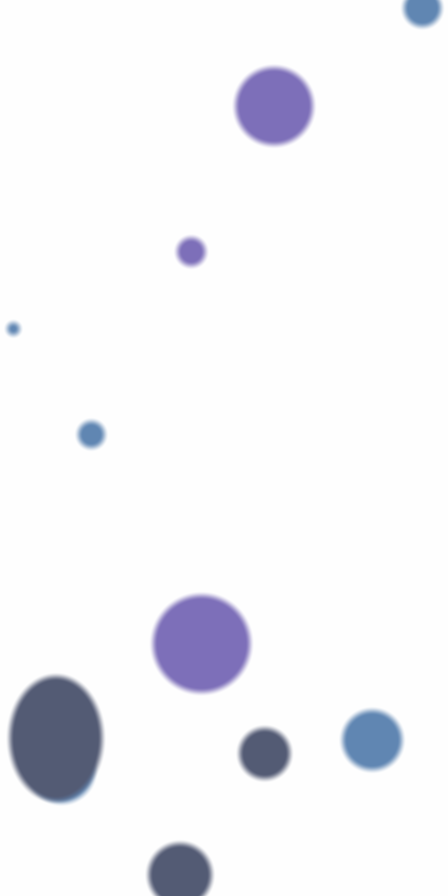
Reproduce this background procedurally as a Shadertoy shader.

```glsl
// Soft-edged blue, violet and slate discs scattered over a white background.

const vec3 WHITE  = vec3(0.998);
const vec3 BLUE   = vec3(0.375, 0.525, 0.700);
const vec3 VIOLET = vec3(0.490, 0.435, 0.725);
const vec3 SLATE  = vec3(0.325, 0.355, 0.455);

// Half width of the blurred rim, in canvas widths
const float SOFTNESS = 0.0105;

// Discs: centre x, centre y, radius (canvas widths), palette index
const int DISC_COUNT = 9;
const vec4 DISCS[DISC_COUNT] = vec4[DISC_COUNT](
    vec4(0.943, 1.982, 0.041, 0.0),
    vec4(0.030, 1.266, 0.013, 0.0),
    vec4(0.204, 1.030, 0.029, 0.0),
    vec4(0.831, 0.348, 0.066, 0.0),
    vec4(0.612, 1.763, 0.086, 1.0),
    vec4(0.427, 1.438, 0.031, 1.0),
    vec4(0.450, 0.563, 0.108, 1.0),
    vec4(0.591, 0.318, 0.056, 2.0),
    vec4(0.402, 0.047, 0.070, 2.0)
);

// Slate oval with a blue disc peeking out below it
const vec2 OVAL_CENTER = vec2(0.125, 0.352);
const vec2 OVAL_RADII  = vec2(0.103, 0.138);
const vec2 PEEK_CENTER = vec2(0.137, 0.282);
const float PEEK_RADIUS = 0.073;

// Coverage from a signed distance, blurred across the rim
float coverage(float dist) {
    return 1.0 - smoothstep(-SOFTNESS, SOFTNESS, dist);
}

float circleDistance(vec2 p, vec2 center, float radius) {
    return length(p - center) - radius;
}

// First-order approximation of the distance to an ellipse
float ellipseDistance(vec2 p, vec2 center, vec2 radii) {
    vec2 q = (p - center) / radii;
    float k = length(q);
    return k * (k - 1.0) / max(length(q / radii), 1e-4);
}

vec3 palette(float index) {
    return index < 0.5 ? BLUE : (index < 1.5 ? VIOLET : SLATE);
}

void mainImage(out vec4 fragColor, in vec2 fragCoord) {
    // Canvas is 1 unit wide and 2 units tall
    vec2 p = fragCoord / iResolution.xy * vec2(1.0, 2.0);
    vec3 color = WHITE;

    // Scattered discs
    for (int i = 0; i < DISC_COUNT; i++) {
        vec4 disc = DISCS[i];
        float mask = coverage(circleDistance(p, disc.xy, disc.z));
        color = mix(color, palette(disc.w), mask);
    }

    // Overlapping pair at the lower left
    color = mix(color, BLUE, coverage(circleDistance(p, PEEK_CENTER, PEEK_RADIUS)));
    color = mix(color, SLATE, coverage(ellipseDistance(p, OVAL_CENTER, OVAL_RADII)));

    fragColor = vec4(color, 1.0);
}
```
